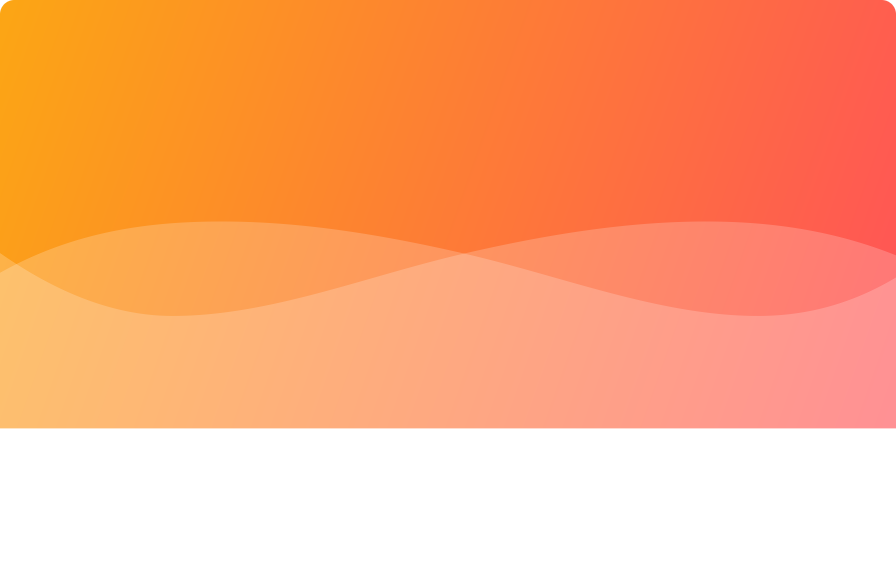
This background is drawn by a Shadertoy shader. Its source:

```glsl
// A warm orange-to-coral card with rounded top corners above a white footer.
// Two translucent white waves cross on the card; each wave is a smooth
// cubic Hermite curve through a few knots, filled downward with soft edges.

// Lengths are in canvas widths, with y measured down from the top edge.
const float ASPECT        = 0.6523;
const float CARD_BOTTOM   = 0.4785;
const float CORNER_RADIUS = 0.016;
const vec2  GRADIENT_AXIS = vec2(1.0, 0.35);
const float WAVE_OPACITY  = 0.2;
const vec3  AMBER = vec3(0.988, 0.651, 0.078);
const vec3  CORAL = vec3(1.000, 0.322, 0.345);
const vec3  WHITE = vec3(1.0);

// Wave knots: x, height, slope.
const int KNOTS = 5;
const vec3 CREST_LEFT[KNOTS] = vec3[KNOTS](
    vec3(0.0,    0.3047, -0.56),
    vec3(0.2474, 0.2474,  0.0),
    vec3(0.518,  0.2832,  0.23),
    vec3(0.846,  0.3529,  0.0),
    vec3(1.0,    0.3099, -0.6));
const vec3 CREST_RIGHT[KNOTS] = vec3[KNOTS](
    vec3(0.0,    0.2826,  0.7),
    vec3(0.1927, 0.3529,  0.0),
    vec3(0.518,  0.2832, -0.23),
    vec3(0.788,  0.2474,  0.0),
    vec3(1.0,    0.2852,  0.4));

// Cubic Hermite interpolation between two knots.
float hermite(vec3 a, vec3 b, float x) {
    float span = b.x - a.x;
    float t = clamp((x - a.x) / span, 0.0, 1.0);
    float s = 1.0 - t;
    return mix(a.y, b.y, t * t * (3.0 - 2.0 * t))
         + span * t * s * (a.z * s - b.z * t);
}

float waveHeight(vec3 knots[KNOTS], float x) {
    float y = knots[0].y;
    for (int i = 0; i < KNOTS - 1; i++) {
        if (x >= knots[i].x) y = hermite(knots[i], knots[i + 1], x);
    }
    return y;
}

// Signed distance to a card rounded at the top and cut flat at the bottom.
float cardDistance(vec2 p) {
    vec2 q = vec2(abs(p.x - 0.5) - 0.5, -p.y) + CORNER_RADIUS;
    float rounded = length(max(q, 0.0)) + min(max(q.x, q.y), 0.0) - CORNER_RADIUS;
    return max(rounded, p.y - CARD_BOTTOM);
}

// Antialiased fill: one where the distance is negative.
float coverage(float dist, float pixel) {
    return clamp(0.5 - dist / pixel, 0.0, 1.0);
}

void mainImage(out vec4 fragColor, in vec2 fragCoord) {
    vec2 uv = fragCoord / iResolution.xy;
    vec2 p = vec2(uv.x, (1.0 - uv.y) * ASPECT);
    float pixel = max(1.0 / iResolution.x, ASPECT / iResolution.y);

    // Diagonal card gradient
    float blend = dot(p, GRADIENT_AXIS) / dot(vec2(1.0, CARD_BOTTOM), GRADIENT_AXIS);
    vec3 color = mix(AMBER, CORAL, clamp(blend, 0.0, 1.0));

    // Overlapping translucent waves
    float left  = coverage(waveHeight(CREST_LEFT, p.x) - p.y, pixel);
    float right = coverage(waveHeight(CREST_RIGHT, p.x) - p.y, pixel);
    color = mix(color, WHITE, WAVE_OPACITY * left);
    color = mix(color, WHITE, WAVE_OPACITY * right);

    // Card over the white footer
    color = mix(WHITE, color, coverage(cardDistance(p), pixel));
    fragColor = vec4(color, 1.0);
}
```
